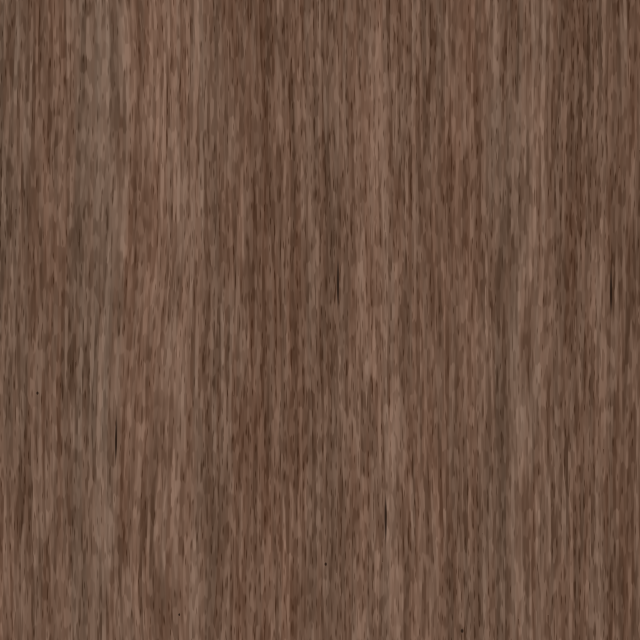
A WebGL 1 fragment shader for this texture:

```glsl
precision highp float;
// Brown wood veneer with straight upright grain, fine fibres, dark pores and a few cracks.
uniform vec2 u_resolution;

#define WOOD_MID vec3(0.412, 0.313, 0.253)
#define TONE_STEP vec3(0.046, 0.043, 0.041)
#define RED_TINT vec3(0.009, -0.003, -0.006)
#define CRACK_COLOR vec3(0.13, 0.085, 0.06)
#define BAND_GAIN 0.6
#define STREAK_GAIN 0.65
#define FIBRE_GAIN 1.4
#define FINE_GAIN 1.1
#define PORE_GAIN 1.7
#define SWIRL_X 0.23

float hash(vec2 p) {
  return fract(sin(dot(p, vec2(127.1, 311.7))) * 43758.5);
}

// Smooth cellular noise: random cell tones blended by distance, about -1 to 1.
float cellTone(vec2 p, float sharpness, float seed) {
  vec2 cell = floor(p);
  vec2 local = p - cell;
  float toneSum = 0.0;
  float weightSum = 0.0;
  for (int j = -1; j <= 1; j++) {
    for (int i = -1; i <= 1; i++) {
      vec2 offset = vec2(float(i), float(j));
      vec2 id = cell + offset + seed;
      vec2 jitter = vec2(mix(0.2, 0.8, hash(id)), hash(id + 37.3));
      vec2 toPoint = offset + jitter - local;
      float weight = exp(-sharpness * dot(toPoint, toPoint));
      toneSum += weight * (2.0 * hash(id + 71.9) - 1.0);
      weightSum += weight;
    }
  }
  return toneSum / weightSum;
}

// Scattered soft ellipses, at most one per cell, with staggered columns.
float dashes(vec2 p, vec2 cells, float chance, vec2 halfSize, float seed) {
  vec2 q = p * cells;
  q.y += hash(vec2(floor(q.x), seed));
  vec2 id = floor(q) + seed;
  vec2 center = 0.5 + 0.3 * (vec2(hash(id), hash(id + 19.7)) - 0.5);
  float size = mix(0.6, 1.0, hash(id + 53.1));
  vec2 d = (fract(q) - center) / (cells * halfSize * size);
  return step(hash(id + 83.7), chance) * (1.0 - smoothstep(0.2, 1.0, length(d)));
}

// Gentle drift of the grain, with a slight bend around one column.
vec2 bendGrain(vec2 p) {
  float swirl = exp(-pow((p.x - SWIRL_X) / 0.06, 2.0));
  p.x += 0.003 * sin(3.1 * p.y + 8.0 * p.x) + 0.0006 * sin(17.0 * p.y + 23.0 * p.x);
  p.x += swirl * (0.009 * sin(5.0 * p.y + 0.8) + 0.0012 * sin(19.0 * p.y));
  return p;
}

void main() {
  vec2 uv = gl_FragCoord.xy / min(u_resolution.x, u_resolution.y);
  vec2 grain = bendGrain(uv);

  // Tone layers from broad bands down to single fibres
  float tone = 0.27;
  tone += BAND_GAIN * cellTone(grain * vec2(15.0, 0.6), 5.0, 3.0);
  tone += STREAK_GAIN * cellTone(grain * vec2(60.0, 1.6), 6.0, 113.0);
  tone += FIBRE_GAIN * cellTone(grain * vec2(175.0, 8.0), 9.0, 229.0);
  tone += FINE_GAIN * cellTone(grain * vec2(256.0, 44.0), 9.0, 347.0);

  // Thin dark pores in two lengths, denser in some bands
  float poreDensity = 0.55 + 0.4 * cellTone(grain * vec2(18.0, 1.5), 5.0, 457.0);
  float pores = dashes(grain, vec2(125.0, 12.0), poreDensity, vec2(0.0022, 0.028), 7.0);
  pores = max(pores, dashes(grain, vec2(137.0, 27.0), poreDensity, vec2(0.002, 0.012), 61.0));
  tone -= PORE_GAIN * pores;

  // Red and olive shifts along the grain
  float tint = cellTone(grain * vec2(17.0, 0.9), 5.0, 563.0)
             + 0.7 * cellTone(grain * vec2(130.0, 7.0), 6.0, 677.0);
  vec3 color = WOOD_MID + TONE_STEP * clamp(tone, -3.0, 2.9) + RED_TINT * tint;

  // Rare long cracks and small specks
  float crack = dashes(grain, vec2(14.0, 5.0), 0.06, vec2(0.003, 0.05), 31.0);
  float speck = dashes(uv, vec2(9.0), 0.06, vec2(0.0035, 0.005), 47.0);
  color = mix(color, CRACK_COLOR, 0.8 * max(crack, speck));

  gl_FragColor = vec4(color, 1.0);
}
```
